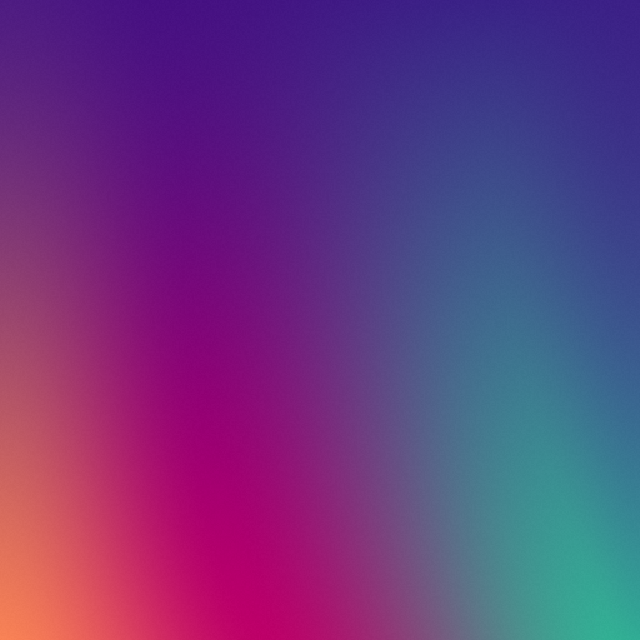
This background is drawn by a WebGL 2 fragment shader. Its source:

```glsl
#version 300 es
precision highp float;
// Soft mesh gradient: orange, magenta and teal glows rising into deep violet, with fine grain.

#define GRAIN_CELLS 512.0
#define GRAIN_AMOUNT 0.014
#define BLEND_SOFTNESS 0.85

uniform vec2 u_resolution;
out vec4 outColor;

// Sine-free hash of a cell, from 0 to 1
float hash(vec2 cell) {
    vec3 p = fract(cell.xyx * 0.1031);
    p += dot(p, p.yzx + 33.33);
    return fract((p.x + p.y) * p.z);
}

// Smooth cubic through four evenly spaced stops, from top (0) to bottom (1)
vec4 ramp(float t, vec4 top, vec4 upper, vec4 lower, vec4 bottom) {
    float s = 3.0 * t;
    float a = s - 1.0, b = s - 2.0, c = s - 3.0;
    return -a * b * c / 6.0 * top + s * b * c / 2.0 * upper
         - s * a * c / 2.0 * lower + s * a * b / 6.0 * bottom;
}

// Eased weight between two ridges
float blend(float from, float to, float x) {
    float t = clamp((x - from) / (to - from), 0.0, 1.0);
    return mix(t, smoothstep(0.0, 1.0, t), BLEND_SOFTNESS);
}

void main() {
    vec2 uv = gl_FragCoord.xy / u_resolution;
    float depth = 1.0 - uv.y;

    // Vertical colour ridges: rgb is the colour, w the horizontal position
    vec4 orange = ramp(depth, vec4(0.306, 0.110, 0.510, 0.0), vec4(0.486, 0.212, 0.463, 0.0),
                              vec4(0.741, 0.357, 0.392, 0.0), vec4(0.973, 0.510, 0.333, 0.0));
    vec4 magenta = ramp(depth, vec4(0.275, 0.063, 0.510, 0.260), vec4(0.405, 0.047, 0.490, 0.293),
                               vec4(0.600, 0.000, 0.451, 0.318), vec4(0.745, 0.000, 0.408, 0.410));
    vec4 teal = ramp(depth, vec4(0.227, 0.133, 0.529, 0.780), vec4(0.243, 0.329, 0.549, 0.775),
                            vec4(0.235, 0.518, 0.569, 0.840), vec4(0.196, 0.690, 0.580, 0.960));
    vec4 indigo = ramp(depth, vec4(0.235, 0.125, 0.529, 1.0), vec4(0.235, 0.239, 0.541, 1.0),
                              vec4(0.224, 0.427, 0.569, 1.0), vec4(0.188, 0.675, 0.580, 1.0));

    // Blend the ridges from left to right
    vec3 color = mix(orange.rgb, magenta.rgb, blend(orange.w, magenta.w, uv.x));
    color = mix(color, teal.rgb, blend(magenta.w, teal.w, uv.x));
    color = mix(color, indigo.rgb, blend(teal.w, indigo.w, uv.x));

    // Fine grain
    color += (hash(floor(uv * GRAIN_CELLS)) - 0.5) * GRAIN_AMOUNT;
    outColor = vec4(clamp(color, 0.0, 1.0), 1.0);
}
```
